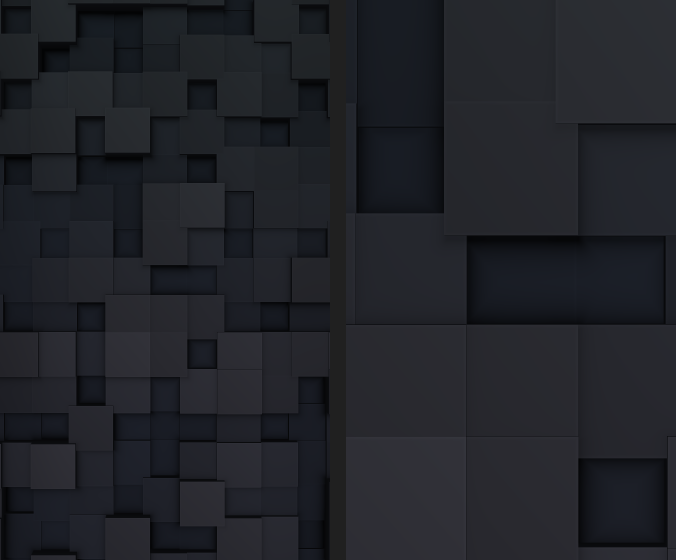
Left, the full canvas; right, a detail of the centre.
Reproduce this background procedurally as a Shadertoy shader.

```glsl
// Dark wall of overlapping square blocks at random heights, seen head-on in slight perspective
#define PITCH 0.1095       // cell size, in canvas widths
#define HALF_SIZE 0.6      // block half width in cells; over 0.5 overlaps
#define PERSPECTIVE 0.035  // enlargement of the highest faces
#define SHADE_REACH 0.10   // fall-off of contact shadows, in cells
#define SHADE_DEPTH 1.15   // strength of contact shadows
#define LOW_COLOR vec3(0.100, 0.116, 0.145)
#define HIGH_COLOR vec3(0.170, 0.176, 0.194)
#define SIDE_COLOR vec3(0.043, 0.047, 0.058)
#define SEED 17.0
#define SAMPLES 3

float hash(vec2 cell) {
    vec3 q = fract(vec3(cell.xyx + SEED) * 0.1031);
    q += dot(q, q.yzx + 33.33);
    return fract((q.x + q.y) * q.z);
}

float blockHeight(vec2 cell) {
    return hash(cell);
}

// Point of the view ray through p at height z
vec2 rayAt(vec2 p, float z) {
    return p * (1.0 - PERSPECTIVE * z);
}

// Height interval in which the view ray lies inside a block column
vec2 columnSpan(vec2 p, vec2 cell) {
    vec2 slope = PERSPECTIVE * p;
    slope += mix(vec2(-1e-5), vec2(1e-5), step(0.0, slope));
    vec2 a = (p - cell - HALF_SIZE) / slope;
    vec2 b = (p - cell + HALF_SIZE) / slope;
    vec2 near = min(a, b), far = max(a, b);
    return vec2(max(near.x, near.y), min(far.x, far.y));
}

// Darkening by taller blocks around a point at height z
float contactShade(vec2 q, float z, vec2 base) {
    float shade = 0.0;
    for (int j = -1; j <= 1; j++)
    for (int i = -1; i <= 1; i++) {
        vec2 cell = base + vec2(i, j);
        float rise = max(blockHeight(cell) - z, 0.0);
        vec2 d = max(abs(q + vec2(-0.02, 0.04) - cell) - HALF_SIZE, 0.0);
        float cover = rise * exp(-length(d) / (SHADE_REACH * (0.5 + rise)));
        shade = max(shade, cover) + 0.12 * min(shade, cover);
    }
    return clamp(1.0 - SHADE_DEPTH * shade, 0.15, 1.0);
}

vec3 wall(vec2 p) {
    // Highest surface met by the ray
    vec2 base = round(rayAt(p, 0.5)), owner = base;
    float z = 0.0;
    bool isSide = false;
    for (int j = -1; j <= 1; j++)
    for (int i = -1; i <= 1; i++) {
        vec2 cell = base + vec2(i, j);
        float h = blockHeight(cell);
        vec2 span = columnSpan(p, cell);
        float hit = min(h, span.y);
        if (hit >= max(span.x, 0.0) && hit > z) {
            z = hit;
            owner = cell;
            isSide = span.y < h;
        }
    }

    // Side walls fade towards their foot
    if (isSide) return SIDE_COLOR * mix(0.55, 1.1, z);

    // Front face: height tint, block variation, soft gradient, thin lit rim
    vec2 q = rayAt(p, z), local = q - owner;
    vec3 color = mix(LOW_COLOR, HIGH_COLOR, smoothstep(0.1, 1.0, z));
    float variation = hash(owner + 41.0);
    color *= 0.92 + 0.16 * variation;
    color *= 1.0 + 0.05 * (local.y + local.x);
    float inset = HALF_SIZE - max(abs(local.x), abs(local.y));
    color *= 1.0 + 0.07 * (1.0 - smoothstep(0.0, 0.035, inset));

    // Cool green cast and dimmer light above, violet cast below
    float up = clamp(p.y / 7.5, -1.0, 1.0);
    color *= mix(vec3(1.02, 0.98, 1.02), vec3(0.86, 0.92, 0.90), smoothstep(-0.5, 1.0, up));
    color *= 1.0 - 0.10 * smoothstep(2.5, 4.8, abs(p.x));
    return color * contactShade(q, z, base);
}

void mainImage(out vec4 fragColor, in vec2 fragCoord) {
    // Supersampling smooths every edge
    vec3 sum = vec3(0.0);
    for (int j = 0; j < SAMPLES; j++)
    for (int i = 0; i < SAMPLES; i++) {
        vec2 offset = (vec2(i, j) + 0.5) / float(SAMPLES) - 0.5;
        vec2 p = (fragCoord + offset - 0.5 * iResolution.xy) / (iResolution.x * PITCH);
        sum += wall(p);
    }
    fragColor = vec4(sum / float(SAMPLES * SAMPLES), 1.0);
}
```
